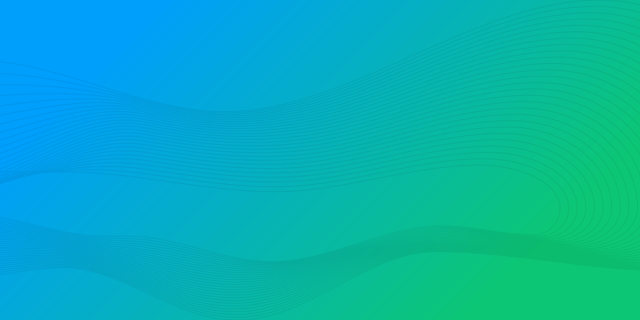
Give the GLSL for this background, as a WebGL 2 fragment shader.

```glsl
#version 300 es
precision highp float;
// A diagonal blue to green gradient under a ribbon of fine, faintly darker lines.
// Each line blends an inner and an outer curve: an upper wave runs right, turns
// round an elliptic bend, and returns left as a lower wave.

#define LINE_COUNT 27
#define LINE_WIDTH 0.0027
#define LINE_SHADE 0.07
#define MAX_INK 0.85
#define BLUE vec3(0.0, 0.622, 0.985)
#define GREEN vec3(0.047, 0.778, 0.46)
#define GRADIENT_START 0.5
#define GRADIENT_END 2.45
#define BEND_Y 0.349

uniform vec2 u_resolution;
out vec4 fragColor;

// Ends of the straight waves and the tip of the bend: x for inner, outer line
const vec2 UPPER_END = vec2(1.497, 1.875);
const vec2 LOWER_END = vec2(1.667, 2.083);
const vec2 TIP = vec2(1.75, 2.45);

// Waves are chains of smooth steps between their crests and troughs
float upperInner(float x) {
    return 0.463 - 0.062 * smoothstep(0.2, 0.86, x)
                 + 0.083 * smoothstep(0.86, UPPER_END.x, x);
}

float upperOuter(float x) {
    return 0.812 - 0.161 * smoothstep(-0.08, 0.7, x)
                 + 0.349 * smoothstep(0.7, UPPER_END.y, x);
}

float lowerInner(float x) {
    return 0.335 - 0.073 * smoothstep(-0.12, 0.32, x)
                 - 0.080 * smoothstep(0.4, 0.85, x)
                 + 0.112 * smoothstep(0.85, 1.38, x)
                 - 0.028 * smoothstep(1.38, LOWER_END.x, x);
}

float lowerOuter(float x) {
    return 0.135 + 0.029 * smoothstep(-0.1, 0.2, x)
                 - 0.164 * smoothstep(0.2, 0.73, x)
                 + 0.214 * smoothstep(0.75, 1.36, x)
                 - 0.060 * smoothstep(1.36, LOWER_END.y, x);
}

// Bulge of the middle lines: folded down at the left edge, up past it, then fading
float upperBow(float x) {
    return -0.80 + 0.95 * smoothstep(-0.15, 0.45, x)
                 - 0.15 * smoothstep(0.45, 1.25, x);
}

// Line t of each wave; x is stretched so that all lines end at their bend
float upperWave(float x, float t) {
    vec2 s = x / mix(UPPER_END.x, UPPER_END.y, t) * UPPER_END;
    return mix(upperInner(s.x), upperOuter(s.y), t) + upperBow(x) * t * (1.0 - t);
}

float lowerWave(float x, float t) {
    vec2 s = x / mix(LOWER_END.x, LOWER_END.y, t) * LOWER_END;
    return mix(lowerInner(s.x), lowerOuter(s.y), t);
}

// Approximate distance to an ellipse centred on the origin
float ellipseDistance(vec2 p, vec2 radii) {
    vec2 q = p / radii;
    float len = max(length(q), 1e-4);
    return abs(len - 1.0) * len / max(length(q / radii), 1e-4);
}

// Distance to one half of line t: wave, then a quarter of the bend
float halfDistance(vec2 p, float waveY, float endX, float endY, float tipX) {
    if (p.x < endX) return abs(p.y - waveY);
    float side = sign(endY - BEND_Y);
    vec2 q = vec2(p.x - endX, (p.y - BEND_Y) * side);
    if (q.y < 0.0) return 1.0;
    return ellipseDistance(q, vec2(tipX - endX, abs(endY - BEND_Y)));
}

float lineCoverage(float d, float pixel) {
    float reach = max(LINE_WIDTH, 1.2 * pixel);
    return (1.0 - smoothstep(0.0, reach, d)) * LINE_WIDTH / reach;
}

void main() {
    float pixel = 1.0 / u_resolution.y;
    vec2 p = gl_FragCoord.xy * pixel;
    p.x *= 2.0 * u_resolution.y / u_resolution.x;

    // Diagonal gradient
    float ramp = (p.x + 1.0 - p.y - GRADIENT_START) / (GRADIENT_END - GRADIENT_START);
    vec3 color = mix(BLUE, GREEN, clamp(ramp, 0.0, 1.0));

    // Ribbon of lines
    float ink = 0.0;
    for (int i = 0; i < LINE_COUNT; i++) {
        float t = float(i) / float(LINE_COUNT - 1);
        float upperX = mix(UPPER_END.x, UPPER_END.y, t);
        float lowerX = mix(LOWER_END.x, LOWER_END.y, t);
        float tipX = mix(TIP.x, TIP.y, t);
        float upper = halfDistance(p, upperWave(p.x, t), upperX, upperWave(upperX, t), tipX);
        float lower = halfDistance(p, lowerWave(p.x, t), lowerX, lowerWave(lowerX, t), tipX);
        ink += lineCoverage(min(upper, lower), pixel);
    }
    color *= 1.0 - LINE_SHADE * min(ink, MAX_INK);

    fragColor = vec4(color, 1.0);
}
```
